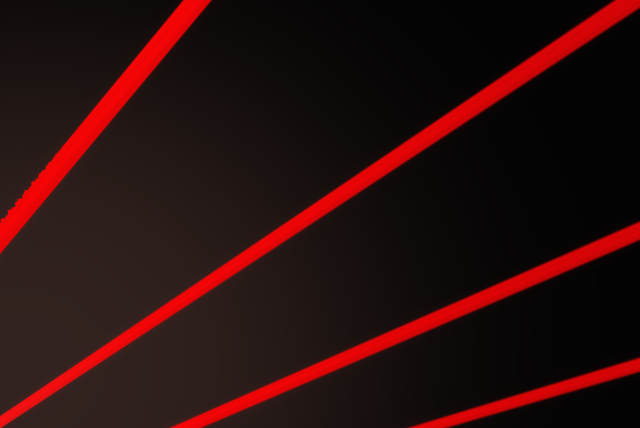
A WebGL 2 fragment shader for this background:

```glsl
#version 300 es
precision highp float;
// Four tapered red light beams crossing a dark wall with a warm glow at lower left.

uniform vec2 u_resolution;
out vec4 outColor;

const float ASPECT = 1.5;
const vec3 WALL_DARK = vec3(0.012, 0.011, 0.012);
const vec3 WALL_GLOW = vec3(0.180, 0.122, 0.108);
const vec2 GLOW_CENTER = vec2(0.05, 0.15);
const float GLOW_FALLOFF = 1.5;
const vec3 RED_BRIGHT = vec3(0.955, 0.018, 0.022);
const vec3 RED_DEEP = vec3(0.800, 0.016, 0.022);
const vec3 RED_HALO = vec3(0.060, 0.004, 0.004);
const float EDGE_SOFTNESS = 0.0032;
const float FRAY_SIZE = 0.0045;

// Each beam: start.xy, end.xy; then half width at start and at end.
const int BEAM_COUNT = 4;
const vec4 BEAM_LINE[BEAM_COUNT] = vec4[](
    vec4(0.000, 0.443, 0.463, 1.000),
    vec4(0.000, 0.013, 1.475, 0.994),
    vec4(0.434, 0.000, 1.500, 0.461),
    vec4(1.000, 0.000, 1.500, 0.148));
const vec2 BEAM_WIDTH[BEAM_COUNT] = vec2[](
    vec2(0.0235, 0.0255), vec2(0.0120, 0.0235),
    vec2(0.0145, 0.0195), vec2(0.0125, 0.0155));

// Layered sines, roughly in -1..1.
float ripple(float t) {
    return 0.5 * sin(t) + 0.3 * sin(2.3 * t + 1.7) + 0.2 * sin(5.1 * t + 0.6);
}

// Position along the beam (0..1) and signed distance from its axis.
vec2 beamCoords(vec2 p, vec4 line) {
    vec2 span = line.zw - line.xy;
    vec2 rel = p - line.xy;
    float along = dot(rel, span) / dot(span, span);
    float across = (span.x * rel.y - span.y * rel.x) / length(span);
    return vec2(along, across);
}

vec3 wallColor(vec2 p) {
    float r = length((p - GLOW_CENTER) * vec2(1.0, 1.12));
    return WALL_DARK + WALL_GLOW * exp(-GLOW_FALLOFF * r * r * r);
}

void main() {
    vec2 p = gl_FragCoord.xy / u_resolution * vec2(ASPECT, 1.0);
    float pixel = 1.0 / u_resolution.y;
    vec3 color = wallColor(p);

    for (int i = 0; i < BEAM_COUNT; i++) {
        vec2 b = beamCoords(p, BEAM_LINE[i]);
        float halfWidth = mix(BEAM_WIDTH[i].x, BEAM_WIDTH[i].y, b.x);

        // The first beam has a ragged upper edge near its start.
        if (i == 0 && b.y > 0.0) {
            halfWidth += FRAY_SIZE * ripple(b.x * 160.0) * smoothstep(0.45, 0.1, b.x);
        }

        // Edges blur slightly toward the right.
        float soft = max(EDGE_SOFTNESS * mix(0.7, 1.5, p.x / ASPECT), pixel);
        float edge = abs(b.y) - halfWidth;
        float cover = 1.0 - smoothstep(-soft, soft, edge);

        // Deeper red to the right and along the lower rim, with fine streaks.
        float side = b.y / halfWidth;
        float deep = 0.75 * smoothstep(0.35, 1.5, p.x) + 0.45 * smoothstep(0.1, -1.0, side);
        vec3 red = mix(RED_BRIGHT, RED_DEEP, clamp(deep, 0.0, 1.0));
        red *= 1.0 + 0.025 * ripple(side * 7.0 + b.x * 3.0);
        red.gb += 0.05 * smoothstep(0.5, 0.0, length(p));

        color += RED_HALO * exp(-max(edge, 0.0) / 0.008);
        color = mix(color, red, cover);
    }

    outColor = vec4(color, 1.0);
}
```
